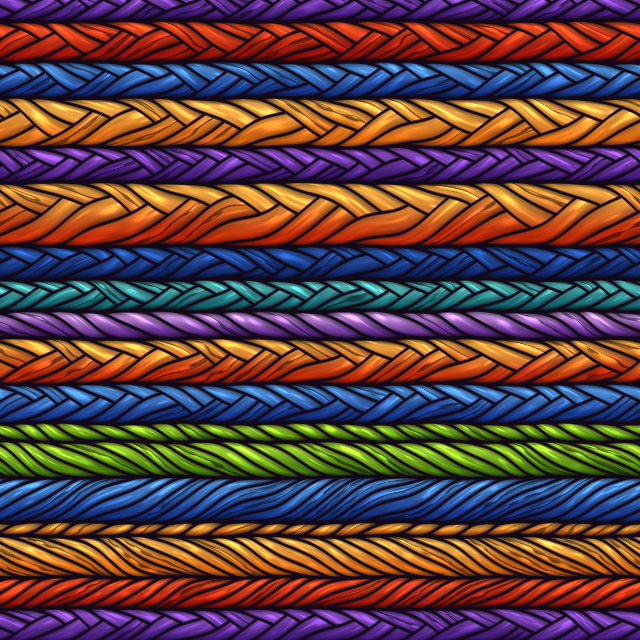
Reproduce this pattern procedurally as a Shadertoy shader.

```glsl
// Stacked horizontal ropes, braided or twisted, in bright dyes with dark outlines.

const int ROPES = 18;

// Lower edge of each rope, measured down from the top of the canvas.
const float lowerEdge[ROPES] = float[](
    0.033, 0.097, 0.153, 0.230, 0.285, 0.385, 0.437, 0.486, 0.529,
    0.600, 0.661, 0.690, 0.746, 0.816, 0.838, 0.902, 0.951, 1.006);

// Strands across, and seam angle: 0 braids, 9 twists downward, -9 twists upward.
const vec2 weave[ROPES] = vec2[](
    vec2(21, 0), vec2(18, 0), vec2(21, 0), vec2(17, 0), vec2(23, 0), vec2(15, -0.1),
    vec2(20, 0), vec2(24, 0), vec2(18, 9), vec2(18, 0), vec2(22, 0), vec2(23, 9),
    vec2(25, 9), vec2(27, -9), vec2(21, -9), vec2(28, 9), vec2(28, -9), vec2(21, 0));

// Dyes: purple, red, blue, orange, flame, navy, teal, lilac, green.
const int dye[ROPES] = int[](0, 1, 2, 3, 0, 4, 5, 6, 7, 4, 2, 8, 8, 2, 3, 3, 1, 0);

const vec3 litDye[9] = vec3[](
    vec3(0.56, 0.31, 0.80), vec3(0.97, 0.31, 0.13), vec3(0.31, 0.57, 0.87),
    vec3(0.99, 0.71, 0.30), vec3(0.99, 0.69, 0.27), vec3(0.16, 0.35, 0.70),
    vec3(0.33, 0.74, 0.73), vec3(0.80, 0.59, 0.90), vec3(0.66, 0.88, 0.20));

const vec3 shadeDye[9] = vec3[](
    vec3(0.26, 0.10, 0.48), vec3(0.62, 0.07, 0.03), vec3(0.08, 0.20, 0.54),
    vec3(0.86, 0.40, 0.06), vec3(0.76, 0.15, 0.02), vec3(0.06, 0.15, 0.42),
    vec3(0.06, 0.39, 0.43), vec3(0.38, 0.16, 0.56), vec3(0.28, 0.49, 0.03));

float hash(vec2 p) {
    vec3 q = fract(vec3(p.xyx) * 0.1031);
    q += dot(q, q.yzx + 33.33);
    return fract((q.x + q.y) * q.z);
}

float noise(vec2 p) {
    vec2 i = floor(p), f = fract(p);
    f = f * f * (3.0 - 2.0 * f);
    return mix(mix(hash(i), hash(i + vec2(1, 0)), f.x),
               mix(hash(i + vec2(0, 1)), hash(i + vec2(1, 1)), f.x), f.y);
}

float wave(float x, float cycles, float phase) {
    return sin(6.28319 * cycles * x + phase);
}

float ropeEdge(int k, float x) {
    return lowerEdge[k] + 0.0013 * wave(x, float(3 + k % 4), float(k) * 2.1);
}

// True where the falling strand lies over the rising one.
bool fallsOver(vec2 cell, float count, float seed) {
    return cell.x - cell.y + step(0.72, hash(vec2(mod(cell.x, count), seed))) > 0.5;
}

void mainImage(out vec4 fragColor, in vec2 fragCoord) {
    vec2 uv = fragCoord / iResolution.xy;
    float x = uv.x, y = 1.0 - uv.y;

    // Find the rope and the height within it, 0 at its top and 1 at its foot.
    int k = 0;
    while (k < ROPES - 1 && y > ropeEdge(k, x)) k++;
    float top = k == 0 ? -0.015 : ropeEdge(k - 1, x);
    float height = ropeEdge(k, x) - top;
    float v = clamp((y - top) / height, 0.0, 1.0);
    float seed = float(k) * 7.0 + 3.0;
    float count = weave[k].x;

    // Wrap two families of slanted strands around the round rope.
    float c = 0.92 * (2.0 * v - 1.0);
    float seam = weave[k].y + 0.16 * wave(x, 5.0, seed);
    float pitch = 0.9 * count * (lowerEdge[k] - (k == 0 ? -0.015 : lowerEdge[k - 1]));
    float turn = pitch * (asin(c) - seam);
    float along = count * (x + 0.005 * wave(x, 4.0, seed) + 0.003 * wave(x, 9.0, seed * 2.0));
    vec2 pq = vec2(along - turn, along + turn);
    float slope = length(vec2(count, pitch * 1.84 / (height * sqrt(1.0 - c * c))));

    // Pick the strand on top and measure to its sides and visible ends.
    vec2 cell = floor(pq);
    bool falling = fallsOver(cell, count, seed);
    vec2 local = falling ? fract(pq) : fract(pq.yx);
    vec2 ahead = falling ? vec2(0, 1) : vec2(1, 0);
    float gap = min(local.x, 1.0 - local.x);
    if (fallsOver(cell + ahead, count, seed) != falling) gap = min(gap, 1.0 - local.y);
    if (fallsOver(cell - ahead, count, seed) != falling) gap = min(gap, local.y);
    gap /= slope;

    // Shade the strand as a round bundle of fibres.
    float strand = mod(falling ? cell.x : cell.y, count);
    float reach = falling ? pq.y : pq.x;
    float tone = hash(vec2(strand, seed + (falling ? 0.5 : 1.5)));
    float bulge = sqrt(4.0 * local.x * (1.0 - local.x));
    float fibre = noise(vec2(local.x * 7.0 + strand * 13.0, reach * 1.3 + seed));
    vec3 lit = litDye[dye[k]];
    vec3 color = mix(lit, shadeDye[dye[k]], smoothstep(0.08, 0.92, v + 0.18 * (tone - 0.5)));
    color *= (0.52 + 0.5 * bulge) * (0.86 + 0.24 * fibre);
    color *= 1.0 - 0.35 * smoothstep(0.55, 1.0, local.x) * (1.0 - 0.5 * v);
    float gloss = smoothstep(0.45, 0.85, fibre) * smoothstep(0.8, 1.0, bulge);
    color += 0.3 * lit * gloss * (1.0 - smoothstep(0.3, 0.85, v));

    // Split some strands with a thin crease.
    float aa = 1.0 / iResolution.y;
    float crease = abs(local.x - 0.35 - 0.3 * fibre) / slope;
    color *= 1.0 - 0.5 * step(0.65, tone) * (1.0 - smoothstep(0.0005, 0.0005 + 1.5 * aa, crease));

    // Ink the strand outlines and the scalloped hollows between ropes.
    float rim = min(v, 1.0 - v) * height - 0.0025 - 0.005 * (1.0 - bulge);
    float ink = 1.0 - smoothstep(-aa, aa, min(gap - 0.0021, rim));
    color *= 0.6 + 0.4 * smoothstep(0.0, 0.008, rim);
    fragColor = vec4(mix(color, vec3(0.07, 0.03, 0.09), ink), 1.0);
}
```
